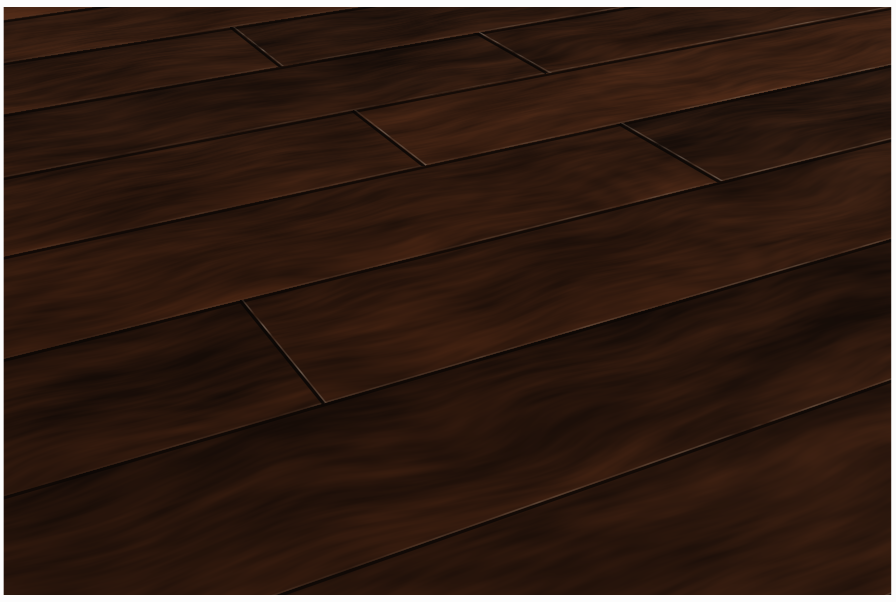
A WebGL 2 fragment shader for this texture:

```glsl
#version 300 es
precision highp float;
// Dark stained hardwood floor seen at a low angle, inside a thin white frame.
// Two vanishing points on one horizon give floor coordinates (along, across);
// staggered planks, stretched gradient-noise grain and worn seams use them.
uniform vec2 u_resolution;
out vec4 fragColor;

vec2 hashGradient(vec2 cell) {
  vec3 h = fract(cell.xyx * vec3(0.1031, 0.1030, 0.0973));
  h += dot(h, h.yzx + 33.33);
  return 2.0 * fract((h.xx + h.yz) * h.zy) - 1.0;
}

float gradientNoise(vec2 p) {
  vec2 i = floor(p), f = p - i;
  vec2 u = f * f * f * (f * (f * 6.0 - 15.0) + 10.0);
  float a = dot(hashGradient(i), f);
  float b = dot(hashGradient(i + vec2(1, 0)), f - vec2(1, 0));
  float c = dot(hashGradient(i + vec2(0, 1)), f - vec2(0, 1));
  float d = dot(hashGradient(i + 1.0), f - 1.0);
  return mix(mix(a, b, u.x), mix(c, d, u.x), u.y);
}

float fbm(vec2 p) {
  float sum = 0.0, amp = 0.6;
  for (int k = 0; k < 4; k++) {
    sum += amp * gradientNoise(p);
    p = p * vec2(1.9, 2.1) + 7.3;
    amp *= 0.55;
  }
  return sum;
}

float stroke(float d, float halfWidth, float px) {
  return 1.0 - smoothstep(halfWidth - 0.7 * px, halfWidth + 0.7 * px, abs(d));
}

// Canvas-space length of one unit step in a floor coordinate
float canvasScale(float v) {
  return 1.0 / (length(vec2(dFdx(v), dFdy(v))) * u_resolution.y);
}

void main() {
  vec2 p = gl_FragCoord.xy / u_resolution.y;
  float aspect = u_resolution.x / u_resolution.y;
  float px = 1.0 / u_resolution.y;

  // Perspective floor coordinates
  float depth = 1.738 - p.y;
  float across = 10.85 - 1.697 * (5.393 - p.x) / depth;
  float along = (p.x + 0.601) / depth;
  float acrossScale = canvasScale(across), alongScale = canvasScale(along);

  // Each row: joint position, tone before the joint, tone after it
  vec3 rows[9] = vec3[9](
    vec3(3.00, 0.80, 0.80), vec3(3.00, 0.42, 0.30), vec3(1.26, 0.36, 0.24),
    vec3(1.76, 0.28, 0.36), vec3(1.29, 0.42, 0.60), vec3(1.73, 0.42, 0.24),
    vec3(0.81, 0.25, 0.42), vec3(3.00, 0.30, 0.30), vec3(3.00, 0.40, 0.40));
  float row = floor(across);
  float f = across - row;
  vec3 plank = rows[clamp(int(row) + 2, 0, 8)];
  float side = step(plank.x, along);
  float tone = mix(plank.y, plank.z, side);

  // Wavy grain, offset for every plank
  vec2 q = vec2(along, across) + vec2(row * 5.37, side * 11.7 + row * 3.1);
  q.y += 0.22 * gradientNoise(q * vec2(3.5, 1.3));
  float clouds = fbm(q * vec2(3.0, 2.4));
  float streaks = fbm(q * vec2(4.0, 8.0) + 19.0);
  float fibreFade = 1.0 - smoothstep(0.3, 0.9, 26.0 * px / acrossScale);
  float fibres = gradientNoise(q * vec2(14.0, 26.0)) * fibreFade;
  float rings = sin(48.0 * gradientNoise(q * vec2(2.2, 1.1) + 4.0));
  rings *= smoothstep(0.0, 0.3, gradientNoise(q * vec2(2.5, 0.8) + 31.0));
  tone += 0.50 * clouds + 0.50 * streaks + 0.16 * fibres + 0.05 * rings * fibreFade;

  // Redder wood toward the near edge, darker at the far edge
  float edgeWear = 0.6 + gradientNoise(vec2(along * 4.0, row * 2.7));
  tone += 0.24 * smoothstep(0.62, 1.0, f) * edgeWear;
  tone -= 0.12 * (1.0 - smoothstep(0.0, 0.25, f));
  tone = clamp(tone, 0.0, 1.0);

  vec3 color = mix(vec3(0.085, 0.046, 0.028), vec3(0.300, 0.150, 0.075), tone);
  // Cool sheen on the distant boards and the right side
  float sheen = smoothstep(0.45, 1.0, p.y) * 0.6 + 0.3 * smoothstep(0.7, 1.5, p.x);
  color += sheen * vec3(0.022, 0.023, 0.022) * (1.0 + 1.5 * clouds);

  // Long seams: dark groove with a broken pale lip
  float seam = (across - floor(across + 0.5)) * acrossScale;
  float seamRow = floor(across + 0.5);
  float wear = 0.5 + 0.9 * gradientNoise(vec2(along * 9.0, seamRow * 3.7));
  wear += 0.4 * gradientNoise(vec2(along * 60.0, seamRow * 5.1));
  float lip = clamp(wear, 0.0, 1.0) * mix(0.25, 0.80, smoothstep(0.1, 1.45, p.x));
  float size = mix(1.25, 0.8, p.y);
  color = mix(color, vec3(0.035, 0.022, 0.016), 0.75 * stroke(seam - 0.0025, 0.0022 * size, px));
  color = mix(color, vec3(0.46, 0.37, 0.30), lip * stroke(seam + 0.0015, 0.0011 * size, px));

  // End joints: same groove and lip, running across a row
  float joint = (along - plank.x) * alongScale;
  float jointWear = clamp(0.55 + gradientNoise(vec2(row * 7.7, across * 9.0)), 0.0, 1.0);
  color = mix(color, vec3(0.030, 0.022, 0.018), 0.85 * stroke(joint + 0.0020, 0.0024 * size, px));
  color = mix(color, vec3(0.48, 0.42, 0.37), 0.75 * jointWear * stroke(joint - 0.0020, 0.0011 * size, px));

  // White frame
  vec2 inset = min(p - vec2(0.006, 0.0116), vec2(aspect - 0.0078, 0.9884) - p);
  float inside = smoothstep(-0.5 * px, 0.5 * px, min(inset.x, inset.y));
  fragColor = vec4(mix(vec3(0.99), color, inside), 1.0);
}
```
